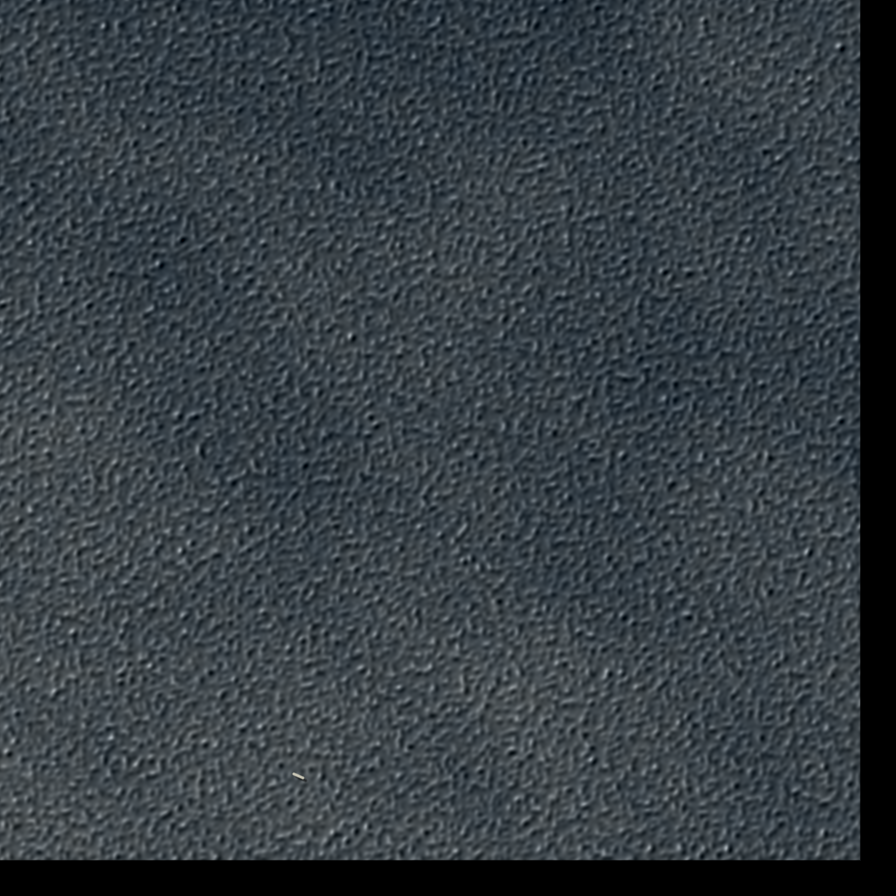
Write a Shadertoy shader that draws this texture.

```glsl
// Dark slate-blue pebbled surface, lit from the upper left, with a black margin at right and bottom.

const vec3 BASE_COLOR = vec3(0.226, 0.261, 0.286);
const vec3 WARM_SHIFT = vec3(0.014, 0.003, -0.011);
const vec3 SPECK_COLOR = vec3(0.80, 0.79, 0.72);

const float MARGIN = 0.040;                  // width of the black margin
const float PEBBLE_SCALE = 112.0;            // pebbles across the canvas
const vec2 PEBBLE_SIZE = vec2(0.42, 0.50);   // along and across the light, in cells
const float LIGHT_ANGLE = 2.45;              // direction toward the light
const float TILT = 1.5;                      // spread of the pebble directions
const float RELIEF = 0.215;                  // light and shade on the pebbles
const float GLINT = 0.100;                   // sharpens the lit faces
const float ROUGHNESS = 0.055;               // unlit unevenness between pebbles

const float SLOPE_LIGHT = 0.110;             // brightening toward the lower left
const float BLOTCH_LIGHT = 0.044;            // broad uneven shading
const vec2 SPECK_POS = vec2(0.333, 0.134);
const vec2 SPECK_HALF = vec2(0.005, -0.0022);
const float SPECK_RADIUS = 0.0015;

float hash(vec2 p) {
    return fract(sin(dot(p, vec2(127.1, 311.7))) * 43758.5453);
}

vec2 gradientAt(vec2 cell) {
    float angle = 6.2831853 * hash(cell);
    return vec2(cos(angle), sin(angle));
}

// Gradient noise, roughly -0.7 to 0.7
float noise(vec2 p) {
    vec2 i = floor(p), f = fract(p);
    vec2 u = f * f * f * (f * (f * 6.0 - 15.0) + 10.0);
    vec2 e = vec2(1.0, 0.0);
    float a = dot(gradientAt(i), f);
    float b = dot(gradientAt(i + e.xy), f - e.xy);
    float c = dot(gradientAt(i + e.yx), f - e.yx);
    float d = dot(gradientAt(i + e.xx), f - e.xx);
    return mix(mix(a, b, u.x), mix(c, d, u.x), u.y);
}

vec2 rotate(vec2 p, float angle) {
    float c = cos(angle), s = sin(angle);
    return vec2(c * p.x - s * p.y, s * p.x + c * p.y);
}

// Scattered pebbles, each with a lit face and a shaded face
float pebbleLight(vec2 p) {
    vec2 home = floor(p);
    float light = 0.0;
    for (int y = -1; y <= 1; y++) {
        for (int x = -1; x <= 1; x++) {
            vec2 cell = home + vec2(x, y);
            vec2 center = cell + vec2(hash(cell + 11.3), hash(cell + 47.9));
            float angle = LIGHT_ANGLE + TILT * (hash(cell + 83.1) - 0.5);
            float strength = mix(0.6, 1.4, hash(cell + 29.7));
            vec2 d = rotate(p - center, -angle) / PEBBLE_SIZE;
            light += strength * d.x * exp(-dot(d, d));
        }
    }
    return light;
}

float segmentDistance(vec2 p, vec2 halfAxis) {
    float t = clamp(dot(p, halfAxis) / dot(halfAxis, halfAxis), -1.0, 1.0);
    return length(p - halfAxis * t);
}

// Broad shading, drawn out along a gentle downward diagonal
float broadShade(vec2 uv) {
    vec2 q = rotate(uv, 0.55) * vec2(3.2, 5.2);
    float blotch = noise(q + 5.3) + 0.6 * noise(q * 2.3 + 19.0);
    float slope = 0.5 - 0.74 * uv.y - 0.28 * uv.x;
    float cornerLight = 0.055 * smoothstep(0.45, 0.0, distance(uv, vec2(0.96, 1.0)));
    return SLOPE_LIGHT * slope + BLOTCH_LIGHT * blotch + cornerLight;
}

void mainImage(out vec4 fragColor, in vec2 fragCoord) {
    vec2 uv = fragCoord / iResolution.xy;
    float pixel = 1.0 / iResolution.y;

    // Pebble relief, with a little roughness in between
    vec2 p = uv * PEBBLE_SCALE;
    float lit = pebbleLight(p);
    float grain = RELIEF * lit + GLINT * lit * max(lit, 0.0);
    grain += ROUGHNESS * noise(rotate(p, 0.6) * 1.3 + 37.0);

    // Broad light, warmer where it is brighter
    float shade = broadShade(uv);
    float warmth = clamp(shade * 16.0, -1.0, 1.0) + 0.8 * noise(uv * 30.0);
    float contrast = 1.0 + 2.0 * shade;
    vec3 color = BASE_COLOR + shade + grain * contrast + WARM_SHIFT * warmth;

    // Lone pale speck with a small shadow
    vec2 toSpeck = uv - SPECK_POS;
    float shadow = segmentDistance(toSpeck + vec2(-0.003, 0.003), SPECK_HALF);
    float speck = segmentDistance(toSpeck, SPECK_HALF);
    color *= 1.0 - 0.6 * smoothstep(SPECK_RADIUS * 2.0, 0.0, shadow);
    color = mix(color, SPECK_COLOR, smoothstep(SPECK_RADIUS + pixel, SPECK_RADIUS - pixel, speck));

    // Black margin
    vec2 inside = vec2(1.0 - MARGIN - uv.x, uv.y - MARGIN);
    color *= smoothstep(-pixel, pixel, min(inside.x, inside.y));

    fragColor = vec4(clamp(color, 0.0, 1.0), 1.0);
}
```
